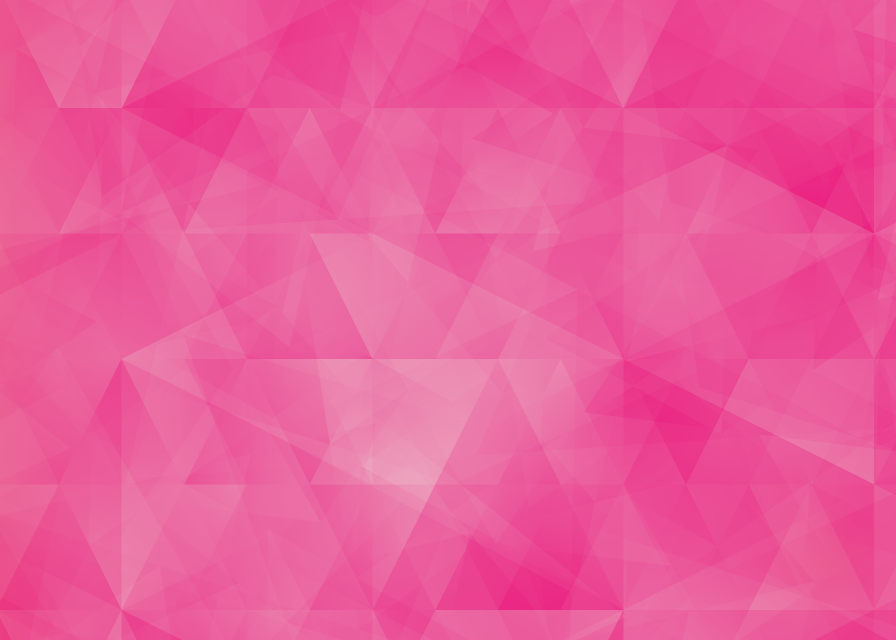
Write a WebGL 2 fragment shader that draws this background.

```glsl
#version 300 es
precision highp float;
// Pink mosaic of overlapping translucent facets with a pale centre.
// Skewed lattices of several sizes are cut into triangles and parallelograms,
// each carrying a linear ramp; all ramps are summed into one lightness value.

uniform vec2 u_resolution;
out vec4 fragColor;

vec3 hash3(vec3 p) {
  p = fract(p * vec3(0.1031, 0.1030, 0.0973));
  p += dot(p, p.yxz + 33.33);
  return fract((p.xxy + p.yxx) * p.zyx);
}

// Signed ramp of the facet at q; cell edges are level or of slope +-2.
float facet(vec2 q, float seed) {
  q.x -= 0.5 * q.y;
  vec2 cell = floor(q), f = q - cell;
  vec3 whole = hash3(vec3(cell + 60.0, seed));
  if (whole.z < 0.4) {
    float ramp = whole.y < 0.5 ? f.x : 1.0 - f.y;
    return (whole.x * 2.0 - 1.0) * ramp * 0.75;
  }
  // Split along the diagonal, then pick the corner where the ramp peaks.
  float upper = step(1.0, f.x + f.y);
  f = mix(f, 1.0 - f, upper);
  vec3 h = hash3(vec3(cell + 90.0, seed + 40.0 + upper * 17.0));
  float ramp = h.y < 0.33 ? f.x : h.y < 0.67 ? f.y : 1.0 - f.x - f.y;
  return (h.x * 2.0 - 1.0) * ramp;
}

float lightness(vec2 p) {
  vec2 grid = (p - vec2(-0.006, 0.047)) / 0.196;
  float sum = 0.0;

  // Large and medium facets share one square grid, every other layer transposed.
  for (int i = 0; i < 9; i++) {
    float k = float(i);
    float size = i < 4 ? 2.0 + mod(k, 3.0) : 1.0 + mod(k, 2.0);
    vec2 shift = floor(hash3(vec3(k, 7.0, 3.0)).xy * 8.0);
    vec2 q = (grid + shift) / size;
    if (i % 4 > 1) q.x = -q.x;
    if (i % 2 == 1) q = q.yx;
    sum += facet(q, k * 5.0 + 2.0) * (i < 4 ? 0.095 : 0.078);
  }

  // Faint facets at free angles add the fine creases.
  for (int i = 0; i < 8; i++) {
    float k = float(i), a = k * 2.4 + 0.5;
    vec2 q = mat2(cos(a), sin(a), -sin(a), cos(a)) * grid;
    sum += facet(q / (0.8 + 0.23 * k) + k * 1.7, k * 7.0 + 80.0) * 0.045;
  }
  return sum;
}

void main() {
  vec2 aspect = vec2(u_resolution.x / u_resolution.y, 1.0);

  // Four samples per pixel smooth the facet edges.
  float light = 0.0;
  for (int s = 0; s < 4; s++) {
    vec2 offset = vec2(s % 2, s / 2) * 0.5 - 0.25;
    light += 0.25 * lightness((gl_FragCoord.xy + offset) / u_resolution.y);
  }

  vec2 p = gl_FragCoord.xy / u_resolution.y;
  vec2 fromCentre = p - 0.5 * aspect;
  float glow = 0.1 * exp(-6.0 * dot(fromCentre, fromCentre));
  float green = clamp(0.355 + light + glow, 0.13, 0.64);
  vec3 pink = vec3(0.92 + 0.03 * max(green - 0.4, 0.0), green, 0.447 + 0.46 * green);

  // Slight coral warmth at the left edge and the lower right corner.
  float warmth = exp(-9.0 * p.x) + exp(-14.0 * length(p - aspect * vec2(0.92, 0.12)));
  pink += vec3(0.0, 0.02, -0.035) * warmth;

  fragColor = vec4(pink, 1.0);
}
```
